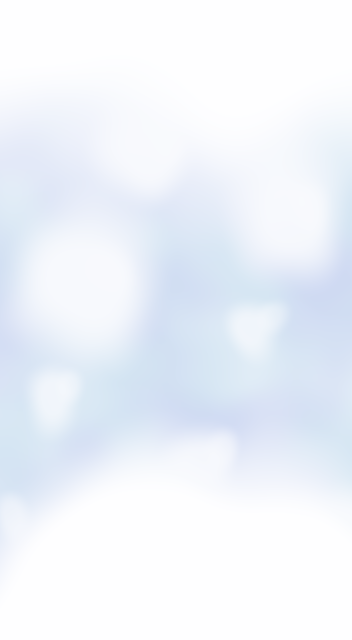
This background is drawn by a Shadertoy shader. Its source:

```glsl
// Pale blue haze between a white top and a white bottom, with soft white glows.
// Gradient noise varies the depth and hue of the haze and bends its borders;
// a low-discrepancy sequence scatters the glows, from large to small.

const float PI = 3.14159265;
const int GLOW_COUNT = 14;

const vec3 WHITE    = vec3(0.996, 0.996, 1.0);
const vec3 GLOW     = vec3(0.975, 0.98, 0.993);
const vec3 LAVENDER = vec3(0.81, 0.85, 0.95);
const vec3 AQUA     = vec3(0.83, 0.897, 0.95);

// Random gradient of unit length for a lattice point
vec2 latticeGradient(vec2 cell) {
    vec3 h = fract(vec3(cell.xyx) * vec3(0.1031, 0.103, 0.0973));
    h += dot(h, h.yzx + 33.33);
    float angle = 2.0 * PI * fract((h.x + h.y) * h.z);
    return vec2(cos(angle), sin(angle));
}

float gradientNoise(vec2 p) {
    vec2 cell = floor(p), f = p - cell;
    vec2 w = f * f * f * (f * (f * 6.0 - 15.0) + 10.0);
    vec2 e = vec2(0.0, 1.0);
    float a = dot(latticeGradient(cell + e.xx), f - e.xx);
    float b = dot(latticeGradient(cell + e.yx), f - e.yx);
    float c = dot(latticeGradient(cell + e.xy), f - e.xy);
    float d = dot(latticeGradient(cell + e.yy), f - e.yy);
    return mix(mix(a, b, w.x), mix(c, d, w.x), w.y);
}

// Two octaves are enough for features this soft
float cloudNoise(vec2 p) {
    return gradientNoise(p) + 0.4 * gradientNoise(p * 2.1 + 17.3);
}

// Haze amount: u runs 0..1 across, y runs 0..1 upward
float hazeBand(float u, float y, float wobble) {
    float lower = 0.06 + 0.08 * u + 0.12 * sin(PI * u) + wobble;
    float dip = 0.08 * exp(-20.0 * (u - 0.7) * (u - 0.7));
    float upper = 0.93 - dip + wobble;
    return smoothstep(lower, lower + 0.17, y)
         * (1.0 - smoothstep(upper - 0.33, upper, y));
}

// Soft upright ellipse
float softGlow(vec2 offset, float radius) {
    float d = length(offset * vec2(1.12, 0.95)) / radius;
    return 1.0 - smoothstep(0.4, 1.4, d);
}

// Union of scattered glows, each smaller and fainter than the one before
float scatteredGlows(vec2 p, float width) {
    float clearHaze = 1.0;
    for (int i = 0; i < GLOW_COUNT; i++) {
        float k = float(i);
        vec2 spread = fract(vec2(0.24, 0.657) + k * vec2(0.58, 0.147));
        vec2 center = vec2(spread.x * width, mix(0.1, 0.8, spread.y));
        float radius = 0.118 / (1.0 + 0.3 * k);
        float strength = 0.95 - 0.04 * k;
        clearHaze *= 1.0 - strength * softGlow(p - center, radius);
    }
    return 1.0 - clearHaze;
}

void mainImage(out vec4 fragColor, in vec2 fragCoord) {
    vec2 p = fragCoord / iResolution.y;
    float width = iResolution.x / iResolution.y;

    // Haze with drifting depth and hue
    float wobble = 0.07 * gradientNoise(p * 5.0 + 3.7);
    float depth = 0.9 + 0.35 * cloudNoise(p * 6.0 + 8.2);
    float haze = clamp(hazeBand(p.x / width, p.y, wobble) * depth, 0.0, 1.0);
    float hue = smoothstep(-0.35, 0.35, cloudNoise(p * 5.0 + 41.6));
    vec3 color = mix(WHITE, mix(LAVENDER, AQUA, hue), haze);

    // Glows, slightly bent out of shape
    vec2 warp = vec2(gradientNoise(p * 7.0), gradientNoise(p * 7.0 + 23.1));
    float glow = scatteredGlows(p + 0.03 * warp, width);
    color = mix(color, max(color, GLOW), glow);

    fragColor = vec4(color, 1.0);
}
```
